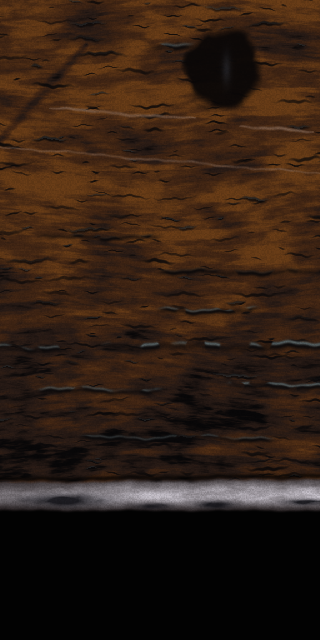
A Shadertoy shader for this texture:

```glsl
vec2 hash2(vec2 p) {
    vec3 q = fract(p.xyx * vec3(0.1031, 0.103, 0.0973));
    q += dot(q, q.yzx + 33.33);
    return fract((q.xx + q.yz) * q.zy);
}

// Cellular noise whose cell values blend smoothly by distance
float cellular(vec2 p) {
    vec2 cell = floor(p);
    float sum = 0.0, total = 0.0;
    for (int j = -1; j <= 1; j++)
    for (int i = -1; i <= 1; i++) {
        vec2 id = cell + vec2(i, j);
        vec2 d = id + hash2(id + 71.0) - p;
        float weight = exp(-7.0 * dot(d, d));
        sum += weight * hash2(id + 13.0).x;
        total += weight;
    }
    return sum / total;
}

float layeredCells(vec2 p) {
    float sum = 0.0, amp = 0.5;
    for (int i = 0; i < 4; i++) {
        sum += amp * cellular(p);
        p = p * 2.1 + vec2(17.3, 9.1);
        amp *= 0.55;
    }
    return sum;
}

float wobble(float x) {
    return 0.004 * sin(x * 19.0) + 0.0025 * sin(x * 47.0 + 1.3) + 0.0015 * sin(x * 113.0);
}

float blob(vec2 p, vec2 center, vec2 size) {
    vec2 d = (p - center) / size;
    return exp(-dot(d, d));
}

// Thin tapered line between two points
float scratch(vec2 p, vec2 a, vec2 b, float width) {
    vec2 ab = b - a;
    float t = clamp(dot(p - a, ab) / dot(ab, ab), 0.0, 1.0);
    float taper = 0.4 + 0.6 * sqrt(4.0 * t * (1.0 - t));
    return 1.0 - smoothstep(0.0, width * taper, length(p - a - ab * t));
}

// Long open pore: dark broken groove with a cool glint along its rim
void carveGroove(inout vec3 color, vec2 p, float x0, float x1, float y, float width, float glint) {
    float dy = p.y - y - wobble(p.x + y * 7.0);
    float ends = smoothstep(x0 - 0.02, x0 + 0.03, p.x) * (1.0 - smoothstep(x1 - 0.03, x1 + 0.02, p.x));
    float broken = smoothstep(0.25, 0.6, cellular(vec2(p.x * 22.0, y * 91.0 + p.y * 30.0)));
    float groove = exp(-pow((dy + width * 0.5) / width, 2.0)) * ends;
    float rim = exp(-pow((dy - width * 0.3) / (width * 0.48), 2.0)) * ends * broken;
    color = mix(color, vec3(0.035, 0.03, 0.035), groove * (0.45 + 0.45 * broken));
    color = mix(color, vec3(0.34, 0.39, 0.4), rim * glint);
}

// Short pores scattered on a jittered grid
void scatterPores(inout vec3 color, vec2 p, vec2 size, float density) {
    vec2 cell = floor(p / size);
    float dark = 0.0, shine = 0.0;
    for (int j = -1; j <= 1; j++)
    for (int i = -1; i <= 1; i++) {
        vec2 id = cell + vec2(i, j);
        vec2 r = hash2(id + 5.0), s = hash2(id + 43.0);
        vec2 d = p - (id + r) * size;
        d.y += wobble(p.x * 1.6 + r.x * 9.0);
        float reach = size.x * mix(0.15, 0.6, s.x);
        float line = 1.0 - smoothstep(0.3, 1.0, length(d / vec2(reach, size.y * mix(0.1, 0.22, r.y))));
        line *= step(s.y, density);
        dark = max(dark, line * (0.5 + 0.4 * r.x));
        shine = max(shine, line * smoothstep(0.65, 1.0, r.y) * step(0.0, d.y));
    }
    color = mix(color, vec3(0.035, 0.03, 0.035), dark);
    color = mix(color, vec3(0.24, 0.27, 0.28), shine * 0.4);
}

vec3 woodRamp(float tone) {
    vec3 c = mix(vec3(0.03, 0.026, 0.03), vec3(0.15, 0.1, 0.08), smoothstep(0.0, 0.32, tone));
    c = mix(c, vec3(0.24, 0.137, 0.073), smoothstep(0.28, 0.6, tone));
    return mix(c, vec3(0.39, 0.225, 0.085), smoothstep(0.55, 1.0, tone));
}

vec3 woodBoard(vec2 p) {
    vec2 warped = p + vec2(0.03 * sin(p.y * 9.0), 0.02 * sin(p.x * 5.0 + p.y * 4.0));
    float mottle = layeredCells(warped * vec2(5.0, 11.0)) - 0.47;
    float grain = layeredCells(warped * vec2(9.0, 60.0) + 31.0) - 0.47;
    float tone = mix(0.27, 0.69, smoothstep(0.5, 1.5, p.y)) + 1.0 * mottle + 0.65 * grain;

    // Broad stains and worn patches
    tone -= 0.35 * blob(p, vec2(0.29, 1.89), vec2(0.07, 0.08));
    tone -= 0.35 * blob(p, vec2(0.5, 1.57), vec2(0.1, 0.05));
    tone -= 0.3 * blob(p, vec2(0.9, 1.86), vec2(0.16, 0.045));
    tone -= 0.18 * blob(p, vec2(0.12, 0.6), vec2(0.25, 0.1));
    tone += 0.2 * blob(p, vec2(0.2, 1.39), vec2(0.12, 0.06));
    tone += 0.25 * scratch(p, vec2(0.7, 1.4), vec2(0.9, 1.18), 0.11);
    tone -= 0.4 * scratch(p, vec2(-0.02, 1.54), vec2(0.27, 1.86), 0.025);
    vec3 color = woodRamp(tone);
    scatterPores(color, p, vec2(0.17, 0.046), 0.5);
    scatterPores(color, p + 3.7, vec2(0.08, 0.026), 0.28);

    // Main grooves
    carveGroove(color, p, 0.33, 1.05, 0.922, 0.011, 0.85);
    carveGroove(color, p, -0.05, 0.22, 0.914, 0.009, 0.5);
    carveGroove(color, p, 0.72, 1.05, 0.797, 0.009, 0.75);
    carveGroove(color, p, 0.12, 0.5, 0.782, 0.009, 0.5);
    carveGroove(color, p, 0.5, 0.8, 1.032, 0.008, 0.5);
    carveGroove(color, p, 0.5, 1.05, 1.152, 0.008, 0.1);
    carveGroove(color, p, 0.12, 0.5, 1.262, 0.007, 0.1);
    carveGroove(color, p, 0.25, 0.85, 0.632, 0.008, 0.35);
    carveGroove(color, p, 0.47, 0.6, 1.858, 0.01, 0.5);

    // Round dark knot with a narrow sheen
    vec2 k = (p - vec2(0.695, 1.788)) / vec2(0.122, 0.13);
    float edge = length(k) + 0.25 * (cellular(p * 18.0) - 0.5);
    color = mix(color, vec3(0.035, 0.025, 0.025), 0.94 * (1.0 - smoothstep(0.8, 1.1, edge)));
    color += vec3(0.07, 0.08, 0.095) * blob(p, vec2(0.708, 1.785), vec2(0.013, 0.045));

    // Pale scratches
    vec2 q = p + vec2(0.0, wobble(p.x) * 0.6);
    float pale = 0.75 * scratch(q, vec2(0.155, 1.662), vec2(0.61, 1.628), 0.009);
    pale = max(pale, 0.8 * scratch(q, vec2(0.75, 1.607), vec2(0.98, 1.586), 0.009));
    pale = max(pale, 0.6 * scratch(q, vec2(-0.05, 1.546), vec2(1.05, 1.453), 0.007));
    return mix(color, vec3(0.5, 0.39, 0.32), pale * (0.5 + 0.5 * cellular(p * 24.0)));
}

// Rounded front edge catching cool light, chipped along its underside
vec3 frontEdge(vec2 p, float height) {
    float light = smoothstep(-0.1, 0.45, height) * (1.0 - 0.65 * smoothstep(0.5, 1.05, height));
    light *= mix(0.65, 1.0, smoothstep(0.0, 0.45, p.x));
    light *= 0.72 + 0.55 * layeredCells(p * vec2(12.0, 45.0));
    vec3 color = mix(vec3(0.1, 0.075, 0.075), vec3(0.66, 0.64, 0.67), light);
    float chips = blob(p, vec2(0.2, 0.435), vec2(0.11, 0.018));
    chips += blob(p, vec2(0.47, 0.418), vec2(0.05, 0.009)) + blob(p, vec2(0.68, 0.422), vec2(0.05, 0.011));
    chips += blob(p, vec2(0.96, 0.43), vec2(0.06, 0.008));
    chips *= 0.5 + cellular(p * vec2(20.0, 65.0));
    return mix(color, vec3(0.07, 0.07, 0.09), clamp(chips, 0.0, 0.9));
}

void mainImage(out vec4 fragColor, in vec2 fragCoord) {
    vec2 p = fragCoord / iResolution.xy * vec2(1.0, 2.0);
    float bottom = 0.404 + wobble(p.x) * 0.4;
    float top = mix(0.492, 0.503, p.x) + wobble(p.x + 2.0) * 0.5;
    vec3 color = woodBoard(p);
    color *= 1.0 - 0.6 * exp(-pow((p.y - top - 0.01) / 0.008, 2.0));
    color = mix(frontEdge(p, (p.y - bottom) / (top - bottom)), color, smoothstep(top - 0.008, top + 0.006, p.y));
    color *= 0.93 + 0.14 * hash2(floor(p * 256.0)).x;
    color = mix(vec3(0.008, 0.009, 0.009), color, smoothstep(bottom - 0.006, bottom + 0.006, p.y));
    fragColor = vec4(color, 1.0);
}
```
